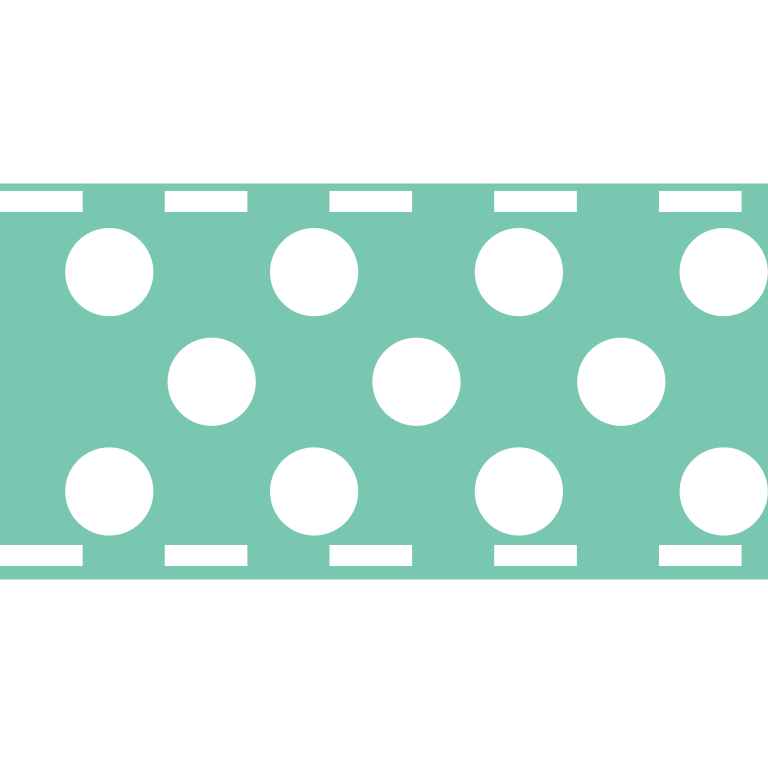
Write a Shadertoy shader that draws this pattern.

```glsl
const vec3 PAPER = vec3(1.0);
const vec3 MINT = vec3(0.475, 0.78, 0.694);

const float BAND_CENTER = 0.5033;
const float BAND_HALF = 0.2578;

const vec2 DOT_ORIGIN = vec2(0.1423, 0.5029);  // first dot of the outer rows, middle row height
const vec2 DOT_STEP = vec2(0.26667, 0.1428);
const float DOT_RADIUS = 0.0574;

const float DASH_STEP = 0.2145;
const vec2 DASH_HALF = vec2(0.0538, 0.0137);
const float DASH_CENTER = 0.5072;
const float DASH_OFFSET = 0.2305;              // from the dash center line to each dashed row

float boxDistance(vec2 p, vec2 halfSize) {
    vec2 d = abs(p) - halfSize;
    return length(max(d, 0.0)) + min(max(d.x, d.y), 0.0);
}

// Three rows; the middle one is shifted right by half a step.
// Each row starts at its first dot, with none to the left of it.
float dotDistance(vec2 p) {
    float nearest = 1.0;
    for (int row = -1; row <= 1; row++) {
        float shift = row == 0 ? 0.5 * DOT_STEP.x : 0.0;
        vec2 q = p - DOT_ORIGIN - vec2(shift, float(row) * DOT_STEP.y);
        q.x -= DOT_STEP.x * max(round(q.x / DOT_STEP.x), 0.0);
        nearest = min(nearest, length(q) - DOT_RADIUS);
    }
    return nearest;
}

// Dashed rows mirrored about their center line
float dashDistance(vec2 p) {
    float x = mod(p.x - DASH_HALF.x + 0.5 * DASH_STEP, DASH_STEP) - 0.5 * DASH_STEP;
    float y = abs(p.y - DASH_CENTER) - DASH_OFFSET;
    return boxDistance(vec2(x, y), DASH_HALF);
}

float coverage(float dist, float pixel) {
    return clamp(0.5 - dist / pixel, 0.0, 1.0);
}

void mainImage(out vec4 fragColor, in vec2 fragCoord) {
    float pixel = 1.0 / iResolution.y;
    vec2 p = fragCoord * pixel;

    float band = abs(p.y - BAND_CENTER) - BAND_HALF;
    float holes = min(dotDistance(p), dashDistance(p));

    float ink = coverage(band, pixel) * (1.0 - coverage(holes, pixel));
    fragColor = vec4(mix(PAPER, MINT, ink), 1.0);
}
```
